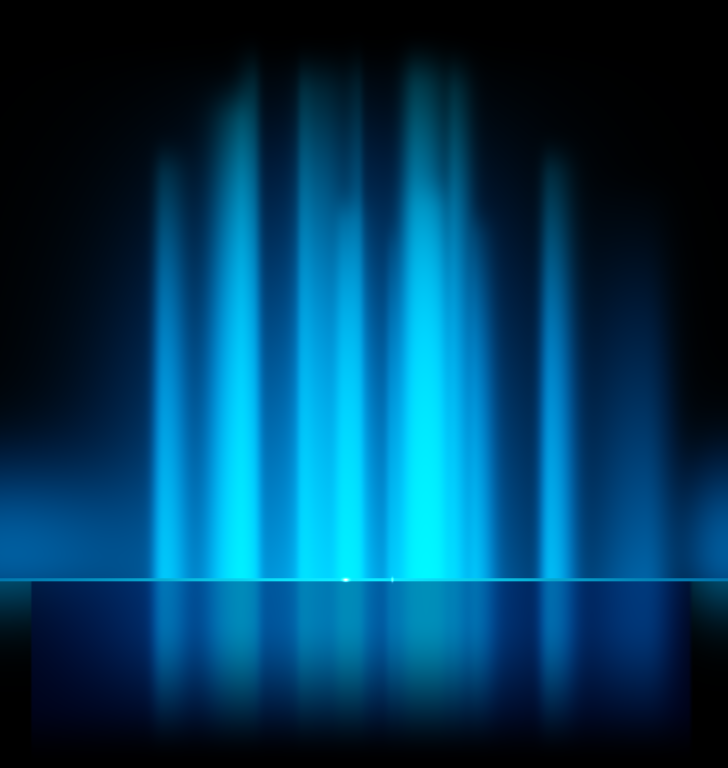
This background is drawn by a Shadertoy shader. Its source:

```glsl
// Curtain of cyan light beams rising from a glowing horizon over a dark floor.
// Skewed gaussian beams and broad haze add up to a light amount, which a
// colour ramp turns to navy, blue and cyan; the floor mirrors it, dimmed.

const float HORIZON = 0.245;
const vec3 NAVY = vec3(0.0, 0.005, 0.085);
const vec3 LINE_EDGE = vec3(0.0, 0.42, 0.65);
const vec3 LINE_CORE = vec3(0.05, 0.92, 1.0);

// Beams: centre x, width (its sign points to the softer side), top, gain
const vec4 BEAMS[11] = vec4[11](
    vec4(0.327, -0.034, 0.92, 1.6),
    vec4(0.347, -0.021, 0.97, 0.9),
    vec4(0.415,  0.012, 0.96, 0.5),
    vec4(0.430,  0.045, 0.96, 0.9),
    vec4(0.474,  0.026, 0.77, 1.4),
    vec4(0.492, -0.014, 0.97, 0.5),
    vec4(0.538,  0.015, 0.73, 0.5),
    vec4(0.573,  0.040, 0.97, 1.6),
    vec4(0.598, -0.036, 0.79, 1.5),
    vec4(0.626,  0.022, 0.96, 0.9),
    vec4(0.655,  0.022, 0.75, 0.7));

float bell(float d, float width) {
    float q = d / width;
    return exp(-q * q);
}

// Gaussian with one side half as wide as the other
float skewBell(float d, float width) {
    float soft = step(0.0, d * sign(width));
    return bell(d, abs(width) * mix(0.5, 1.0, soft));
}

// Brightness left at height y for light that ends at top
float fade(float y, float top, float power) {
    float left = clamp((top - y) / (top - HORIZON), 0.0, 1.0);
    return pow(left, power) * smoothstep(0.0, 0.12, left);
}

float beam(vec2 p, vec4 b) {
    return b.w * skewBell(p.x - b.x, b.y) * fade(p.y, b.z, 0.9);
}

float beamLight(vec2 p) {
    float sum = 0.0;
    for (int i = 0; i < 11; i++) sum += beam(p, BEAMS[i]);
    // Lone beam on either side of the group
    for (float side = -1.0; side < 2.0; side += 2.0) {
        sum += beam(p, vec4(0.4915 + side * 0.2655, 0.028, 0.84, 1.05));
    }
    return sum;
}

float hazeLight(vec2 p) {
    float broad = bell(p.x - 0.46, 0.245) * fade(p.y, 0.98, 1.6);
    float faint = skewBell(p.x - 0.885, -0.075) * fade(p.y, 0.80, 1.6);
    return broad + 0.42 * faint;
}

// Low glows at the left and right rims
float rimLight(vec2 p) {
    float sides = bell(p.x, 0.17) + bell(1.0 - p.x, 0.065);
    float spread = p.y > 0.28 ? 0.105 : 0.075;
    return 0.42 * sides * bell(p.y - 0.28, spread);
}

// Light amount to colour; teal lowers the blue share
vec3 ramp(float light, float teal) {
    float green = 1.0 - exp(-light);
    float blue = 1.0 - pow(1.0 - green, mix(1.95, 1.2, teal));
    return vec3(0.0, green, blue);
}

vec3 curtain(vec2 p, float rim) {
    float beams = beamLight(p);
    float haze = hazeLight(p) + rim;
    float teal = smoothstep(0.45, 0.9, p.y) * beams / (beams + haze + 0.01);
    vec3 tint = 0.4 * NAVY * smoothstep(0.0, 0.12, haze);
    return ramp(beams + haze, teal) + tint;
}

vec3 floorColor(vec2 p, float rim) {
    float depth = (HORIZON - p.y) / HORIZON;
    vec2 mirrored = vec2(p.x, HORIZON + 0.3 * (HORIZON - p.y));
    float panel = smoothstep(0.041, 0.045, p.x)
                * (1.0 - smoothstep(0.945, 0.953, p.x));
    float dim = 0.62 * (1.0 - smoothstep(0.2, 0.97, depth));
    vec3 base = NAVY * (1.0 - smoothstep(0.65, 1.0, depth));
    vec3 reflected = curtain(mirrored, 0.0) * dim * vec3(1.0, 0.92, 1.0);
    float rimShare = mix(1.0, 0.25, panel);
    return panel * (base + reflected) + ramp(rim * rimShare, 0.5);
}

float spark(vec2 p, float x, vec2 size) {
    return bell(p.x - x, size.x) * bell(p.y - HORIZON, size.y);
}

void mainImage(out vec4 fragColor, in vec2 fragCoord) {
    vec2 p = fragCoord / iResolution.xy;
    float pixel = 1.0 / iResolution.y;
    float rim = rimLight(p);

    // Curtain above, reflection below
    float above = smoothstep(-pixel, pixel, p.y - HORIZON);
    vec3 color = mix(floorColor(p, rim), curtain(p, rim), above);

    // Horizon line and its sparks
    float offset = abs(p.y - HORIZON);
    float line = 1.0 - smoothstep(0.0012, 0.0012 + 1.2 * pixel, offset);
    vec3 lineColor = mix(LINE_EDGE, LINE_CORE, bell(p.x - 0.48, 0.32));
    color = mix(color, lineColor, line);
    color += spark(p, 0.475, vec2(0.004, 0.002));
    color += 0.4 * spark(p, 0.539, vec2(0.0015, 0.003));

    fragColor = vec4(clamp(color, 0.0, 1.0), 1.0);
}
```
